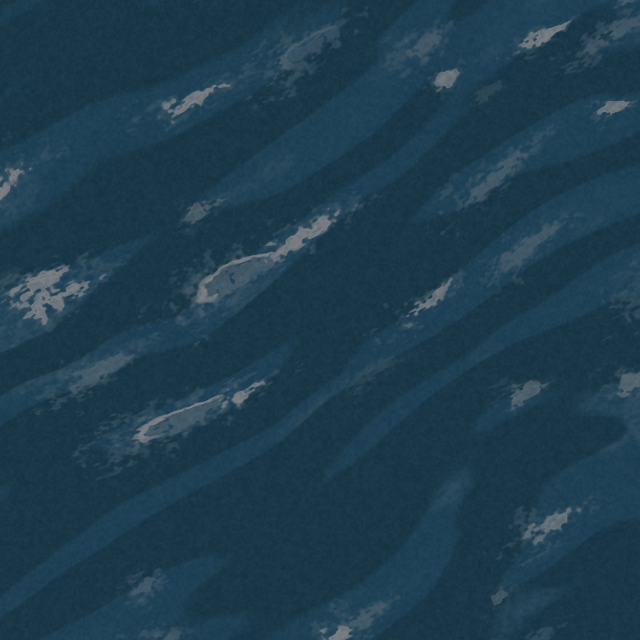
This texture is drawn by a three.js fragment shader. Its source:

```glsl
varying vec2 vUv;

float hash(vec2 p) {
  vec3 q = fract(p.xyx * vec3(0.1031, 0.1030, 0.0973));
  q += dot(q, q.yzx + 33.33);
  return fract((q.x + q.y) * q.z);
}

float noise(vec2 p) {
  vec2 i = floor(p);
  vec2 f = fract(p);
  f = f * f * (3.0 - 2.0 * f);
  float low = mix(hash(i), hash(i + vec2(1.0, 0.0)), f.x);
  float high = mix(hash(i + vec2(0.0, 1.0)), hash(i + vec2(1.0, 1.0)), f.x);
  return mix(low, high, f.y);
}

// Long branching bands of swell, stretched along x
float swell(vec2 p) {
  float phase = p.y * 46.0 + 8.0 * noise(p * vec2(2.6, 4.5) + vec2(3.7, 12.1));
  float bands = 0.5 + 0.5 * sin(phase);
  float broad = noise(p * vec2(3.2, 15.0) + vec2(7.3, 31.6));
  float narrow = noise(vec2(p.x * 5.0 + p.y * 4.0, p.y * 31.0 - p.x * 2.0) + 63.2);
  return 0.3 * bands + 0.43 * broad + 0.27 * narrow;
}

// Ragged flecks riding on the light bands: x is solid foam, y is thin spray
vec2 foamFlecks(vec2 p) {
  vec2 cellSize = vec2(0.16, 0.088);
  vec2 cell = floor(p / cellSize);
  float fine = noise(p * vec2(150.0, 250.0));
  float ragged = noise(p * vec2(60.0, 110.0)) * 0.55 + fine * 0.45 - 0.5;
  vec2 foam = vec2(0.0);
  for (int j = -1; j <= 1; j++) {
    for (int i = -1; i <= 1; i++) {
      vec2 id = cell + vec2(float(i), float(j)) + 40.0;
      vec2 jitter = vec2(hash(id + 3.1), hash(id + 17.7));
      vec2 center = (id - 40.0 + 0.1 + 0.8 * jitter) * cellSize;
      float onCrest = smoothstep(0.49, 0.55, swell(center));
      float kind = hash(id + 51.3);
      float size = hash(id + 29.9);
      float outlined = step(0.8, kind);

      // Slightly bent, tapered ellipse
      vec2 radius = vec2(mix(0.018, 0.058, size * size), mix(0.009, 0.015, hash(id + 8.4)));
      radius = mix(radius, vec2(0.055 + 0.035 * size, 0.017), outlined);
      vec2 q = (p - center) / radius;
      q.y += 0.4 * (q.x * q.x - 0.5) * (kind - 0.4);
      q.y *= 1.0 + 0.4 * clamp(q.x, -1.0, 1.0);
      float r = length(q);

      float body = smoothstep(1.05, 0.65, r + ragged * 2.0);
      float rim = smoothstep(0.2, 0.05, abs(r - 0.85 + ragged * 0.35));
      rim *= smoothstep(-0.6, 0.1, q.y - q.x * 0.5);
      float solid = mix(body, max(rim, body * 0.28), outlined);
      float strength = mix(0.25, 1.0, smoothstep(0.2, 0.6, hash(id + 71.5)));
      float spray = smoothstep(1.9, 0.8, r + ragged * 3.5);
      foam = max(foam, onCrest * vec2(solid * strength * (0.7 + 0.5 * fine), spray));
    }
  }
  return min(foam, 1.0);
}

void main() {
  // Frame turned along the waves, then bent into gentle curves
  vec2 p = mat2(0.857, -0.515, 0.515, 0.857) * vUv;
  p.y += 0.07 * (noise(p * vec2(3.2, 3.6) + 11.4) - 0.5);
  p.y += 0.012 * (noise(p * vec2(10.0, 14.0) + 5.8) - 0.5);

  // Dark troughs and blue crests
  float height = swell(p);
  float crest = smoothstep(0.505, 0.575, height);
  vec3 color = mix(vec3(0.097, 0.215, 0.276), vec3(0.118, 0.25, 0.333), crest);
  color += vec3(0.008, 0.012, 0.013) * smoothstep(0.62, 0.85, height);

  // Pale streaks and foam
  float mottling = noise(p * vec2(110.0, 190.0) + 23.0);
  float streak = smoothstep(0.6, 0.9, noise(p * vec2(8.0, 28.0) + 81.0)) * crest;
  color = mix(color, vec3(0.23, 0.33, 0.39), 0.6 * streak * mottling);
  vec2 foam = foamFlecks(p);
  color = mix(color, vec3(0.23, 0.33, 0.39), 0.6 * foam.y);
  color = mix(color, vec3(0.47, 0.49, 0.51), foam.x);

  // Fine grain
  float grain = noise(vUv * 290.0) + 0.6 * noise(vUv * 140.0 + 9.0) - 0.8;
  color += 0.026 * grain;
  gl_FragColor = vec4(color, 1.0);
}
```
